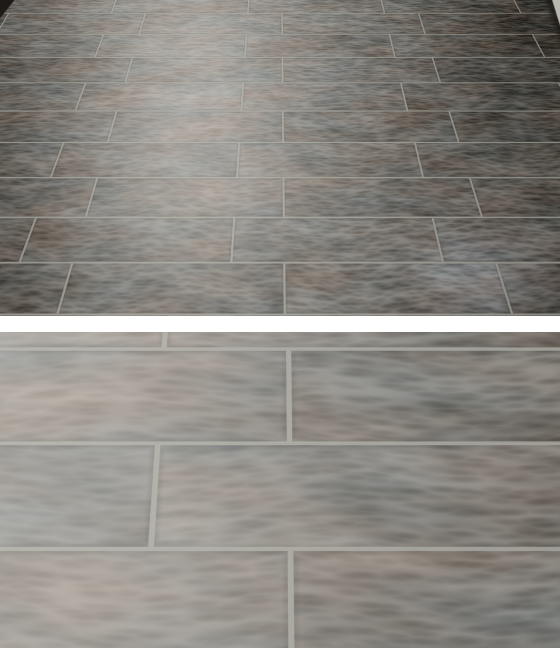
Top, the full canvas; bottom, a detail of the centre.
Give the GLSL for this texture, as a WebGL 1 fragment shader.

```glsl
precision highp float;
// Floor of wood-grained plank tiles in perspective, with pale grout and soft window sheen.

uniform vec2 u_resolution;

const float HORIZON = 1.391;      // height of the vanishing line above the canvas top
const float ROW_SCALE = 32.28;    // rows per unit of inverse depth
const float ROW_START = 13.527;   // puts a row line just above the lower edge
const float PLANK_SCALE = 0.3017; // plank length per unit of depth
const vec2 GROUT_HALF = vec2(0.0052, 0.019);

const vec3 GROUT = vec3(0.63, 0.63, 0.60);
const vec3 WARM_TINT = vec3(0.012, -0.002, -0.024);
const vec3 RUST_TINT = vec3(0.025, -0.004, -0.020);
const vec3 COOL_GLARE = vec3(0.12, 0.13, 0.15);
const vec3 SHADOW = vec3(0.12, 0.10, 0.09);
const vec3 TRIM = vec3(0.72, 0.72, 0.69);

vec2 hash2(vec2 p) {
  vec2 k = vec2(dot(p, vec2(127.1, 311.7)), dot(p, vec2(269.5, 183.3)));
  return fract(sin(k) * 43758.5);
}

// Distance to the nearest scattered cell point
float cellular(vec2 p) {
  vec2 cell = floor(p);
  float nearest = 2.0;
  for (int j = -1; j <= 1; j++) {
    for (int i = -1; i <= 1; i++) {
      vec2 c = cell + vec2(float(i), float(j));
      nearest = min(nearest, length(c + hash2(c) - p));
    }
  }
  return nearest;
}

// Smooth clouding from layered, warped sines, about -1 to 1
float clouds(vec2 p) {
  float sum = 0.0;
  float amp = 0.5;
  for (int i = 0; i < 4; i++) {
    sum += amp * sin(p.x + 1.3 * sin(p.y)) * cos(p.y - 0.7 * sin(p.x));
    p = mat2(1.5, 0.9, -0.9, 1.5) * p + 2.3;
    amp *= 0.6;
  }
  return sum;
}

float fleck(vec2 p) {
  return 1.0 - smoothstep(0.05, 0.65, cellular(p));
}

// Dark streaks running along the plank
float woodGrain(vec2 p) {
  vec2 bent = p + vec2(0.0, 0.04 * sin(p.x * 9.0));
  float coarse = fleck(bent * vec2(5.0, 4.5));
  float medium = fleck(bent * vec2(8.0, 9.0) + 17.0);
  float fine = fleck(bent * vec2(15.0, 14.0) + 43.0);
  return 0.3 * coarse + 0.35 * medium + 0.35 * fine;
}

float glow(vec2 p, vec2 center, vec2 radius) {
  vec2 d = (p - center) / radius;
  return exp(-dot(d, d));
}

// Coverage of a line on the integer grid
float gridLine(float x, float halfWidth, float blur) {
  float d = abs(fract(x + 0.5) - 0.5);
  return 1.0 - smoothstep(halfWidth - blur, halfWidth + blur, d);
}

// Coverage of a triangle at the corner where p is zero
float corner(vec2 p, vec2 size, float pixel) {
  float d = (p.x / size.x + p.y / size.y - 1.0) / length(1.0 / size);
  return 1.0 - smoothstep(-pixel, pixel, d);
}

void main() {
  float pixel = 1.0 / u_resolution.y;
  vec2 p = vec2(gl_FragCoord.x - 0.5 * u_resolution.x, u_resolution.y - gl_FragCoord.y) * pixel;
  float halfWidth = 0.5 * u_resolution.x * pixel;

  // Floor plane: x counts planks, y counts rows
  float depth = p.y + HORIZON;
  float plankLength = PLANK_SCALE * depth;
  vec2 tile = vec2((p.x - 0.006 - 0.009 * p.y) / plankLength, ROW_SCALE / depth - ROW_START);
  tile.x += 0.25 * mod(floor(tile.y), 2.0);
  vec2 id = floor(tile);
  vec2 blur = 0.75 * pixel * vec2(1.0 / plankLength, ROW_SCALE / (depth * depth));

  // Room light: broad sheen on the left, darker sides and far right
  float sheen = glow(p, vec2(-0.27, 0.42), vec2(0.42, 1.1));
  sheen *= 1.0 - 0.35 * smoothstep(0.6, 1.0, p.y);
  float light = 0.445 + 0.23 * sheen;
  light -= 0.12 * smoothstep(0.25, 0.9, p.x) + 0.07 * smoothstep(0.5, 0.9, -p.x);
  light -= 0.10 * glow(p, vec2(0.9, 0.0), vec2(0.35, 0.3));
  float glare = glow(p, vec2(0.64, 0.87), vec2(0.22, 0.16));

  // Plank surface, different in every tile
  vec2 seed = hash2(id + 5.0);
  vec2 grainPos = tile + seed * 31.0;
  float cloud = clouds(grainPos * vec2(4.5, 3.0));
  float contrast = 1.0 - 0.55 * sheen;
  float tone = light + 0.03 * (seed.x - 0.5);
  tone += contrast * (0.07 * cloud - 0.20 * (woodGrain(grainPos) - 0.22));
  vec3 color = vec3(tone) + WARM_TINT;
  color += RUST_TINT * clouds(grainPos.yx * vec2(3.0, 4.0) + 8.0);
  color += COOL_GLARE * glare;

  // Shaded plank edges, then grout
  float edge = max(gridLine(tile.x, 0.012, 0.007), gridLine(tile.y, 0.05, 0.03));
  color *= 1.0 - 0.07 * edge;
  float joint = max(gridLine(tile.x, GROUT_HALF.x, blur.x), gridLine(tile.y, GROUT_HALF.y, blur.y));
  color = mix(color, GROUT + 0.45 * (light - 0.48), 0.92 * joint);

  // Wall base at the two far corners
  vec2 fromLeft = vec2(p.x + halfWidth, p.y);
  vec2 fromRight = vec2(halfWidth - p.x, p.y);
  color = mix(color, SHADOW, corner(fromLeft, vec2(0.046, 0.058), pixel));
  color = mix(color, SHADOW, 0.8 * corner(fromRight, vec2(0.045, 0.13), 4.0 * pixel));
  color = mix(color, TRIM, corner(fromRight, vec2(0.025, 0.08), pixel));

  gl_FragColor = vec4(clamp(color, 0.0, 1.0), 1.0);
}
```
